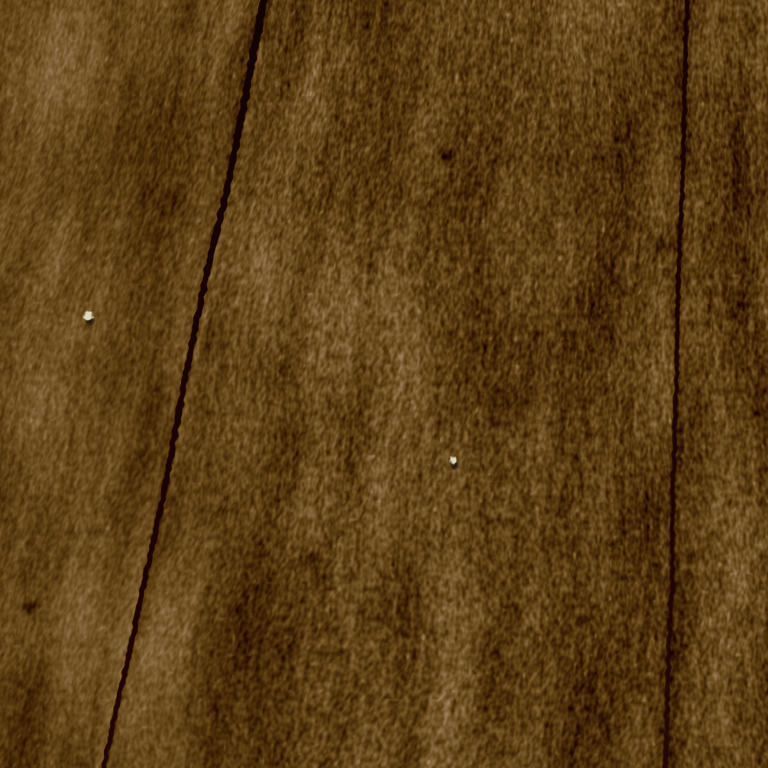
Reproduce this texture procedurally as a Shadertoy shader.

```glsl
vec2 gradient(vec2 cell) {
    vec3 h = fract(cell.xyx * vec3(0.1031, 0.1030, 0.0973));
    h += dot(h, h.yzx + 33.33);
    float angle = 6.2832 * fract((h.x + h.y) * h.z);
    return vec2(cos(angle), sin(angle));
}

float gradientNoise(vec2 p) {
    vec2 i = floor(p), f = p - i;
    vec2 w = f * f * f * (f * (f * 6.0 - 15.0) + 10.0);
    vec2 e = vec2(0.0, 1.0);
    float low = mix(dot(gradient(i), f), dot(gradient(i + e.yx), f - e.yx), w.x);
    float high = mix(dot(gradient(i + e), f - e), dot(gradient(i + 1.0), f - 1.0), w.x);
    return mix(low, high, w.y);
}

// Brown ramp: shadows lose blue first, highlights turn greyer
vec3 woodColor(float tone) {
    float lift = max(tone - 0.18, 0.0);
    return vec3(tone, max(tone * 0.95 - 0.1, 0.01), 0.01 + 1.9 * lift * lift);
}

float woodTone(vec2 p, float across, float plank) {
    vec2 shift = vec2(17.3, 9.1) * plank;
    float bend = 0.025 * gradientNoise(p * 3.0 + shift);
    vec2 g = vec2(across + bend, p.y);

    // Broad figure and blotches
    float tone = 0.355 + 0.15 * gradientNoise(g * vec2(15.0, 2.6) + shift);
    tone += 0.13 * gradientNoise(p * 4.5 + shift + 3.7);
    tone += 0.07 * gradientNoise(g * vec2(38.0, 7.0) + shift);
    tone += 0.03 * (1.0 - smoothstep(0.1, 0.9, p.x)) - 0.03 * step(1.5, plank);

    // Short fibres, stronger on the middle plank
    float rough = mix(0.75, 1.1, smoothstep(0.15, 0.45, p.x));
    float fibre = 0.09 * gradientNoise(g * vec2(85.0, 22.0) + shift);
    fibre += 0.14 * gradientNoise(g * vec2(150.0, 70.0) + shift);
    fibre += 0.13 * gradientNoise(g * vec2(225.0, 135.0) + shift);

    // Pale glints and dark pores
    float fleck = gradientNoise(g * vec2(130.0, 85.0) + 41.0);
    fibre += 0.10 * smoothstep(0.32, 0.6, fleck) - 0.07 * smoothstep(0.35, 0.6, -fleck);
    return tone + rough * fibre;
}

void mainImage(out vec4 fragColor, in vec2 fragCoord) {
    vec2 p = fragCoord / iResolution.xy;
    float pixel = 1.0 / iResolution.y;

    // Two seams, converging upwards; the grain fans out between them
    float leftSeam = 0.137 + 0.208 * p.y + 0.004 * gradientNoise(vec2(p.y * 5.0, 2.5));
    float rightSeam = 0.865 + 0.031 * p.y + 0.003 * gradientNoise(vec2(p.y * 6.0, 8.5));
    float across = 0.65 * (p.x - leftSeam) / (rightSeam - leftSeam);
    float plank = step(leftSeam, p.x) + step(rightSeam, p.x);
    float tone = woodTone(p, across, plank);

    // Dark knots
    for (int i = 0; i < 5; i++) {
        float k = float(i);
        vec2 d = p - fract(vec2(0.58, 0.80) + k * vec2(0.82, 0.47));
        d += 0.008 * gradientNoise(p * 70.0 + k);
        float radius = 0.009 + 0.004 * mod(k, 3.0);
        tone -= (0.2 - 0.05 * mod(k, 3.0)) * exp(-dot(d, d) / (radius * radius));
    }

    // Ragged seam gaps with a worn, lit edge
    float ragged = 0.003 * gradientNoise(p * vec2(60.0, 110.0));
    float leftGap = abs(p.x - leftSeam + ragged);
    float rightGap = abs(p.x - rightSeam + ragged);
    float wear = max(0.0, 0.4 + 2.0 * gradientNoise(vec2(p.y * 45.0, 5.5)));
    tone += 0.12 * wear * p.y * exp(-pow((p.x - leftSeam - 0.008) / 0.003, 2.0));
    tone += 0.06 * wear * p.y * exp(-pow((p.x - rightSeam + 0.006) / 0.003, 2.0));
    tone -= 0.06 * exp(-leftGap / 0.007) + 0.09 * exp(-rightGap / 0.009);
    float leftWidth = mix(0.0032, 0.0048, p.y);
    float gap = 1.0 - smoothstep(leftWidth - pixel, leftWidth + pixel, leftGap);
    gap = max(gap, 0.9 * (1.0 - smoothstep(0.0015, 0.003 + pixel, rightGap)));
    tone = mix(tone, 0.13 - 0.06 * p.y, gap);

    vec3 color = woodColor(clamp(tone, 0.05, 0.72));

    // Small white chips with a dark underside
    for (int i = 0; i < 2; i++) {
        vec2 d = p - vec2(0.115, 0.589) - float(i) * vec2(0.475, -0.188);
        float size = 0.0065 - 0.0015 * float(i);
        float chip = length(d) + 0.004 * gradientNoise(p * 180.0);
        float shade = length(d + vec2(-0.002, 0.007));
        color *= 1.0 - 0.6 * (1.0 - smoothstep(0.002, 0.008, shade));
        color = mix(color, vec3(0.87, 0.85, 0.74), 1.0 - smoothstep(size - 0.003, size + pixel, chip));
    }

    fragColor = vec4(color, 1.0);
}
```
